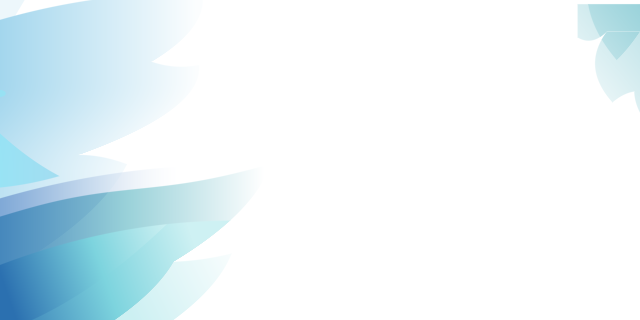
Write a WebGL 1 fragment shader that draws this background.

```glsl
precision highp float;
// Translucent blue and teal leaves framing a white canvas: left side and top right corner.
uniform vec2 u_resolution;

// Colours
const vec3 WHITE = vec3(1.0);
const vec3 SKY = vec3(0.64, 0.84, 0.93);
const vec3 CYAN = vec3(0.58, 0.89, 0.96);
const vec3 PERIWINKLE = vec3(0.50, 0.66, 0.84);
const vec3 STEEL = vec3(0.25, 0.51, 0.73);
const vec3 MIST = vec3(0.60, 0.82, 0.85);
const vec3 DEEP_BLUE = vec3(0.17, 0.44, 0.69);
const vec3 TURQUOISE = vec3(0.49, 0.83, 0.87);
const vec3 PALE_TEAL = vec3(0.80, 0.94, 0.95);
const vec3 CORNER_TEAL = vec3(0.50, 0.78, 0.82);

// Gradient reach and overlay strength, in canvas heights or as opacity
const float SKY_REACH = 0.64;
const float RIBBON_REACH = 0.56;
const float TEAL_REACH = 0.86;
const float OVERLAP = 0.16;
const float CORNER_TOP = 0.987;

// Parabolic edge from a to b; swap x and y for upright edges.
float arc(float t, vec2 a, vec2 b, float bulge) {
  float s = (t - a.x) / (b.x - a.x);
  return mix(a.y, b.y, s) + 4.0 * bulge * s * (1.0 - s);
}

float cover(float d) {
  float px = 0.8 / u_resolution.y;
  return smoothstep(-px, px, d);
}

// Blend through three colours placed at 0, 0.5 and 1.
vec3 ramp(vec3 a, vec3 b, vec3 c, float t) {
  vec3 firstHalf = mix(a, b, clamp(2.0 * t, 0.0, 1.0));
  return mix(firstHalf, c, clamp(2.0 * t - 1.0, 0.0, 1.0));
}

// Hanging lobe of the pale leaf, also seen through the teal one.
float lowerSkyLobe(vec2 p) {
  float side = arc(p.y, vec2(0.485, 0.396), vec2(0.253, 0.177), 0.025) - p.x;
  float top = arc(p.x, vec2(0.247, 0.516), vec2(0.396, 0.487), 0.007) - p.y;
  return min(side, max(top, 0.247 - p.x));
}

float skyLeaf(vec2 p) {
  float upperSide = arc(p.y, vec2(1.0, 0.634), vec2(0.807, 0.474), 0.04) - p.x;
  float upper = min(upperSide, p.y - 0.807);
  float notch = arc(p.x, vec2(0.474, 0.807), vec2(0.622, 0.797), -0.010) - p.y;
  float side = arc(p.y, vec2(0.797, 0.622), vec2(0.517, 0.25), 0.10) - p.x;
  float middle = min(min(side, p.y - 0.517), max(notch, 0.474 - p.x));
  float top = arc(p.x, vec2(0.0, 0.938), vec2(0.286, 1.0), 0.005) - p.y;
  return min(top, max(max(upper, middle), lowerSkyLobe(p)));
}

float cyanLeaf(vec2 p) {
  float top = arc(p.x, vec2(0.0, 0.583), vec2(0.176, 0.455), -0.008) - p.y;
  float bottom = p.y - arc(p.x, vec2(0.0, 0.414), vec2(0.176, 0.447), -0.004);
  return min(top, bottom);
}

float tealTop(float x) {
  return arc(x, vec2(0.0, 0.323), vec2(0.846, 0.487), 0.004) + 0.012 * sin(7.427 * x);
}

float tealSide(float y) {
  return arc(y, vec2(0.487, 0.846), vec2(0.182, 0.542), 0.05);
}

float tealBody(vec2 p) {
  float inner = arc(p.y, vec2(0.182, 0.542), vec2(0.023, 0.39), 0.015);
  float side = p.y > 0.182 ? tealSide(p.y) : inner;
  return min(tealTop(p.x) - p.y, side - p.x);
}

float tealLobe(vec2 p) {
  float top = arc(p.x, vec2(0.542, 0.182), vec2(0.724, 0.208), -0.005) - p.y;
  float side = arc(p.y, vec2(0.208, 0.724), vec2(0.0, 0.542), 0.025) - p.x;
  return min(side, min(max(top, 0.542 - p.x), 0.182 + 0.026 - p.y));
}

float cornerLeaf(vec2 p) {
  float hem = arc(min(p.x, 1.896), vec2(1.805, 0.883), vec2(1.896, 0.901), -0.018);
  float upper = min(p.x - 1.805, p.y - hem);
  float side = p.x - arc(p.y, vec2(0.901, 1.896), vec2(0.68, 1.914), -0.045);
  float bottom = p.y - arc(p.x, vec2(1.914, 0.68), vec2(1.982, 0.714), 0.006);
  float tip = p.x - arc(p.y, vec2(0.714, 1.982), vec2(0.648, 2.0), -0.004);
  float lower = min(min(side, 0.902 - p.y), max(bottom, tip));
  return min(CORNER_TOP - p.y, max(upper, lower));
}

float cornerFold(vec2 p) {
  float side = p.x - arc(p.y, vec2(0.987, 1.838), vec2(0.8125, 1.927), -0.015);
  float rise = p.y - arc(p.x, vec2(1.927, 0.8125), vec2(1.992, 0.89), -0.004);
  return min(side, rise);
}

void main() {
  vec2 p = gl_FragCoord.xy / u_resolution * vec2(2.0, 1.0);
  vec3 col = WHITE;

  // Pale leaf with its faint corner and cyan accents
  col = mix(col, mix(SKY, WHITE, 0.8), cover(0.04 - p.x - 0.6 * (1.0 - p.y) + 0.037));
  float skyFade = p.x / SKY_REACH + 0.28 * smoothstep(0.75, 0.45, p.y);
  col = mix(col, mix(SKY, WHITE, clamp(skyFade, 0.0, 0.96)), cover(skyLeaf(p)));
  col = mix(col, mix(CYAN, SKY, p.x / 0.3), 0.9 * cover(cyanLeaf(p)));
  col = mix(col, CYAN, 0.8 * cover(0.018 - length((p - vec2(0.0, 0.708)) * vec2(1.0, 1.7))));

  // Blue ribbon above the teal leaf
  float ribbon = arc(p.x, vec2(0.0, 0.380), vec2(0.56, 0.479), 0.016) - p.y;
  float ribbonFade = clamp(p.x / RIBBON_REACH, 0.0, 1.0);
  col = mix(col, mix(PERIWINKLE, WHITE, ribbonFade), cover(ribbon) * (1.0 - 0.8 * ribbonFade * ribbonFade));

  // Teal leaf: pale lobe, misty band, saturated fold
  float lobeFade = clamp((p.x + 0.5 * p.y - 0.42) / 0.4, 0.0, 1.0);
  col = mix(col, mix(PALE_TEAL, WHITE, 0.85 * lobeFade), cover(tealLobe(p)));
  float body = tealBody(p);
  vec3 band = ramp(STEEL, MIST, WHITE, p.x / TEAL_REACH + 0.04);
  band = mix(band, STEEL, OVERLAP * cover(lowerSkyLobe(p)));
  col = mix(col, band, cover(body));
  float fold = arc(p.x, vec2(0.0, 0.172), vec2(0.677, 0.310), 0.03) - p.y;
  float foldT = (p.x + 0.35 * (p.y - 0.15)) / 0.64;
  vec3 foldCol = ramp(DEEP_BLUE, TURQUOISE, vec3(0.88, 0.97, 0.97), foldT);
  float shade = arc(p.x, vec2(0.10, 0.0), vec2(0.36, 0.16), -0.01) - p.y;
  foldCol = mix(foldCol, TURQUOISE, 0.18 * cover(shade));
  col = mix(col, foldCol, cover(min(body, fold)));

  // Corner leaf
  float cornerT = clamp((p.x - 1.8) * 1.6 + (p.y - 0.7) * 1.3, 0.0, 1.0);
  float corner = cornerLeaf(p);
  col = mix(col, mix(WHITE, CORNER_TEAL, 0.10 + 0.62 * cornerT), cover(corner));
  col = mix(col, CORNER_TEAL, (0.1 + 0.65 * cornerT) * cover(min(corner, cornerFold(p))));

  gl_FragColor = vec4(col, 1.0);
}
```
